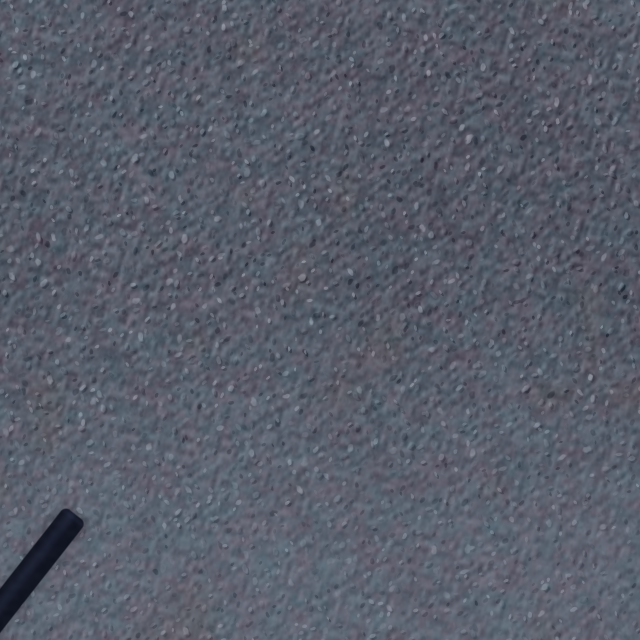
Give the GLSL for this texture, as a Shadertoy shader.

```glsl
// Worn blue-grey asphalt with fine stone chips and a dark rod in the lower left corner.

// Colours
const vec3 ASPHALT_DARK  = vec3(0.338, 0.355, 0.405);
const vec3 ASPHALT_LIGHT = vec3(0.374, 0.398, 0.450);
const vec3 STAIN_BROWN   = vec3(0.37, 0.35, 0.36);
const vec3 ROD_DARK      = vec3(0.065, 0.080, 0.130);
const vec3 ROD_SHEEN     = vec3(0.125, 0.145, 0.220);
const vec3 WARM_TO_COOL  = vec3(-0.030, 0.016, 0.010);

// Grain, in features per canvas height
const vec2 GRAIN_FREQ  = vec2(135.0, 98.0);
const vec2 DUST_FREQ   = vec2(250.0, 190.0);
const float CHIP_FREQ  = 60.0;
const float GRAIN_TONE = 0.085;
const float RELIEF     = 0.065;
const float DUST_TONE  = 0.045;
const float CHIP_LIGHT = 0.150;
const float CHIP_SHADE = 0.110;
const vec2 SHADE_SHIFT = vec2(0.17, -0.20);

// Rod, in canvas heights
const vec2 ROD_TIP     = vec2(0.118, 0.196);
const vec2 ROD_AXIS    = vec2(0.617, 0.787);
const float ROD_RADIUS = 0.0212;
const float ROD_LENGTH = 0.40;
const float ROD_CORNER = 0.010;
const float ROD_BLUR   = 0.0016;

float hash(vec2 p) {
    return fract(sin(dot(p, vec2(127.1, 311.7))) * 43758.5453);
}

float noise(vec2 p) {
    vec2 cell = floor(p), f = fract(p);
    f = f * f * (3.0 - 2.0 * f);
    float low  = mix(hash(cell), hash(cell + vec2(1, 0)), f.x);
    float high = mix(hash(cell + vec2(0, 1)), hash(cell + vec2(1, 1)), f.x);
    return mix(low, high, f.y);
}

float fbm(vec2 p) {
    float sum = 0.0, amp = 0.5;
    for (int i = 0; i < 4; i++) {
        sum += amp * noise(p);
        p = mat2(1.6, 1.2, -1.2, 1.6) * p + 17.3;
        amp *= 0.5;
    }
    return sum;
}

// Soft elliptical mask, slightly lumpy at its rim
float chipMask(vec2 d, vec2 radii, float lump) {
    float r = length(d / radii);
    return 1.0 - smoothstep(0.55, 1.25, r + lump);
}

// Scattered chips: lit faces with a dark hollow beside each
float chips(vec2 p) {
    vec2 home = floor(p);
    float light = 0.0, shade = 0.0;
    float lump = 0.5 * (noise(p * 4.0) - 0.5);
    for (int y = -1; y <= 1; y++)
    for (int x = -1; x <= 1; x++) {
        vec2 cell = home + vec2(x, y);
        vec2 centre = cell + vec2(hash(cell + 3.1), hash(cell + 8.7));
        float angle = 2.2 * (hash(cell + 15.3) - 0.5) - 0.3;
        float size = mix(0.17, 0.36, pow(hash(cell + 21.9), 2.0));
        vec2 radii = size * vec2(mix(0.6, 0.9, hash(cell + 27.4)), 1.25);
        mat2 turn = mat2(cos(angle), -sin(angle), sin(angle), cos(angle));
        float glow = pow(hash(cell + 33.6), 2.2);
        float depth = pow(hash(cell + 41.2), 1.5);
        vec2 d = p - centre;
        light = max(light, glow * chipMask(turn * d, radii, lump));
        shade = max(shade, depth * chipMask(turn * (d - SHADE_SHIFT), radii, lump));
    }
    return CHIP_LIGHT * light - CHIP_SHADE * shade * (1.0 - light);
}

vec3 asphalt(vec2 uv) {
    // Broad light: paler toward the bottom, a dim zone right of the middle
    float pale = 1.0 - smoothstep(0.05, 0.58, uv.y + 0.10 * (uv.x - 0.5));
    pale += 0.30 * smoothstep(0.75, 1.1, uv.y - 0.4 * uv.x);
    pale += 0.9 * (fbm(uv * 5.0) - 0.47);
    vec3 col = mix(ASPHALT_DARK, ASPHALT_LIGHT, pale);
    vec2 dim = (uv - vec2(0.82, 0.60)) / vec2(0.45, 0.25);
    col -= 0.012 * exp(-dot(dim, dim));

    // Faint colour drift and rare brown stains
    col += WARM_TO_COOL * (noise(uv * 34.0) + noise(uv * 85.0 + 5.0) - 1.0);
    float stain = smoothstep(0.76, 0.95, noise(uv * 13.0 + 40.0));
    col = mix(col, STAIN_BROWN, 0.35 * stain);

    // Leaning grain, its lit relief, dust and chips
    vec2 lean = mat2(0.966, 0.259, -0.259, 0.966) * uv;
    vec2 g = lean * GRAIN_FREQ;
    float grain = noise(g);
    float tone = GRAIN_TONE * (grain - 0.5);
    tone += RELIEF * (grain - noise(g + vec2(-0.55, 0.45)));
    tone += DUST_TONE * (noise(lean * DUST_FREQ + 60.0) - 0.5);
    tone += chips(uv * CHIP_FREQ);
    float rough = mix(0.80, 1.08, smoothstep(0.1, 0.6, uv.y));
    return col + rough * tone * vec3(0.98, 1.0, 1.0);
}

void mainImage(out vec4 fragColor, in vec2 fragCoord) {
    vec2 uv = fragCoord / iResolution.y;
    vec3 col = asphalt(uv);

    // Rod as a rounded box: x runs across, y along from the tip
    vec2 d = uv - ROD_TIP;
    vec2 q = vec2(dot(d, vec2(ROD_AXIS.y, -ROD_AXIS.x)), dot(d, ROD_AXIS));
    vec2 halfSize = vec2(ROD_RADIUS, 0.5 * ROD_LENGTH);
    vec2 e = abs(q + vec2(0.0, halfSize.y)) - halfSize + ROD_CORNER;
    float dist = length(max(e, 0.0)) + min(max(e.x, e.y), 0.0) - ROD_CORNER;
    col *= 1.0 - 0.14 * exp(-max(dist, 0.0) / 0.006);

    float across = q.x / ROD_RADIUS;
    float sheen = exp(-pow((across + 0.25) / 0.40, 2.0));
    sheen = 0.75 * sheen + 0.4 * exp(-pow((q.y + 0.006) / 0.004, 2.0));
    vec3 rod = mix(ROD_DARK, ROD_SHEEN, sheen) + 0.02 * (noise(uv * 120.0) - 0.5);
    float blur = max(ROD_BLUR, 1.0 / iResolution.y);
    col = mix(col, rod, 1.0 - smoothstep(-blur, blur, dist));

    fragColor = vec4(clamp(col, 0.0, 1.0), 1.0);
}
```
